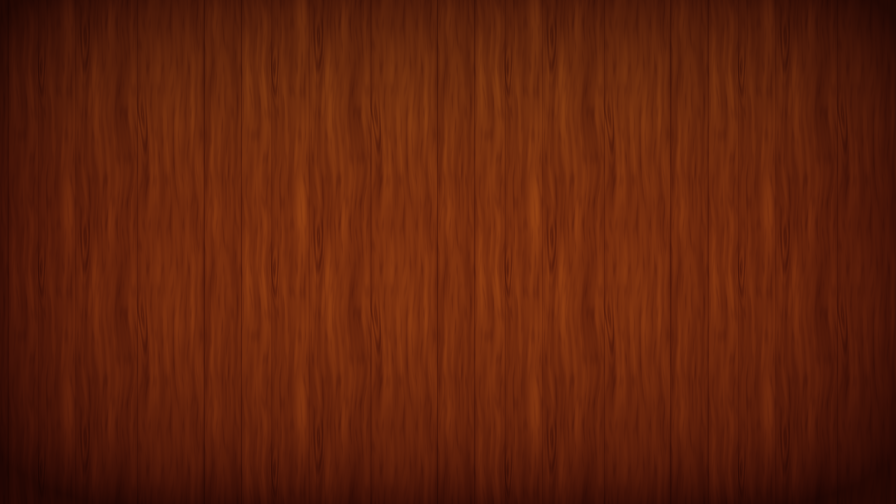
Write a Shadertoy shader that draws this texture.

```glsl
const vec2 REPEATS = vec2(3.84, 2.51);   // tiles across and down
const vec2 TILE_ORIGIN = vec2(0.875, 0.78);
const vec3 WOOD_COLOR = vec3(0.49, 0.194, 0.058);
const vec3 TONE_CURVE = vec3(1.0, 1.6, 1.3);  // shadows turn redder
const vec3 TOP_TINT = vec3(0.96, 1.09, 1.08);
const float WARP = 0.022;
const float GRAIN_DEPTH = 0.20;
const float PORE_DEPTH = 0.10;
const float BAND_DEPTH = 0.22;
const float PLANK_DEPTH = 0.10;
const float FIGURE_DEPTH = 0.20;
const float FIGURE_RINGS = 15.0;
const float SEAM_WIDTH = 0.005;
const float MIN_GLOW = 0.30;
const int PLANKS = 5;
const float SEAM_X[PLANKS] = float[](0.0, 0.16, 0.29, 0.45, 0.715);
const float SEAM_DEPTH[PLANKS] = float[](0.26, 0.22, 0.15, 0.13, 0.18);
const int FIGURES = 3;
// Centre x, centre y, half width, half height within a tile
const vec4 FIGURE[FIGURES] = vec4[](
    vec4(0.480, 0.55, 0.034, 0.30),
    vec4(0.310, 0.40, 0.026, 0.25),
    vec4(0.740, 0.16, 0.032, 0.32));

float hash(vec2 p) {
    vec3 q = fract(vec3(p.xyx) * 0.1031);
    q += dot(q, q.yzx + 33.33);
    return fract((q.x + q.y) * q.z);
}

float cornerSlope(vec2 cell, vec2 offset, vec2 period) {
    float angle = 6.2832 * hash(mod(cell, period) + period);
    return dot(vec2(cos(angle), sin(angle)), offset);
}

// Gradient noise that repeats once per tile
float tileNoise(vec2 p, vec2 period) {
    p *= period;
    vec2 i = floor(p), f = p - i;
    vec2 u = f * f * f * (f * (f * 6.0 - 15.0) + 10.0);
    vec2 e = vec2(0.0, 1.0);
    float low = mix(cornerSlope(i, f, period),
                    cornerSlope(i + e.yx, f - e.yx, period), u.x);
    float high = mix(cornerSlope(i + e, f - e, period),
                     cornerSlope(i + e.yy, f - e.yy, period), u.x);
    return mix(low, high, u.y);
}

// Nested pointed arches, open towards the top
float archFigures(vec2 p) {
    float sum = 0.0;
    for (int i = 0; i < FIGURES; i++) {
        vec2 q = (fract(p - FIGURE[i].xy + 0.5) - 0.5) / FIGURE[i].zw;
        q.x *= 1.0 - 0.35 * clamp(q.y, -1.0, 1.0);
        float r = length(q);
        float mask = (1.0 - smoothstep(0.45, 1.1, r)) * (1.0 - smoothstep(-0.1, 0.7, q.y));
        sum += mask * (0.5 + 0.5 * sin(r * FIGURE_RINGS));
    }
    return sum;
}

// Brightness factor of plank tones and the dark joints between them
float planks(float x, float pixel) {
    float tone = 1.0, joint = 1.0;
    float width = max(SEAM_WIDTH, pixel);
    for (int i = 0; i < PLANKS; i++) {
        if (x >= SEAM_X[i]) tone = 1.0 + PLANK_DEPTH * (hash(vec2(i, 7)) - 0.5);
        float d = abs(fract(x - SEAM_X[i] + 0.5) - 0.5);
        float line = 1.0 - smoothstep(0.25 * width, width, d);
        float shade = 0.45 * exp(-d * 60.0);
        joint *= 1.0 - SEAM_DEPTH[i] * max(line, shade);
    }
    return tone * joint;
}

float woodTone(vec2 tile, float pixel) {
    vec2 p = tile;
    p.x += WARP * tileNoise(tile, vec2(5.0, 3.0));
    float bands = tileNoise(p, vec2(13.0, 1.0)) + 0.5 * tileNoise(p, vec2(23.0, 2.0));
    float grain = 0.7 * tileNoise(p, vec2(41.0, 2.0)) + 0.7 * tileNoise(p, vec2(67.0, 4.0));
    float pores = smoothstep(0.0, 0.6, tileNoise(p, vec2(83.0, 9.0)));
    float tone = 1.0 + BAND_DEPTH * bands + GRAIN_DEPTH * grain;
    tone -= PORE_DEPTH * pores + FIGURE_DEPTH * archFigures(p);
    return tone * planks(fract(tile.x), pixel);
}

// Broad glow that falls off towards the borders
float glow(vec2 uv) {
    vec2 d = 2.0 * uv - vec2(1.0, 1.06);
    vec2 s = d * d;
    vec2 edge = s * s * s;
    float light = 0.98 - 0.20 * dot(s, vec2(1.0)) - 0.25 * edge.x - 0.20 * edge.y;
    return max(light, MIN_GLOW);
}

void mainImage(out vec4 fragColor, in vec2 fragCoord) {
    vec2 uv = fragCoord / iResolution.xy;
    vec2 tile = uv * REPEATS - TILE_ORIGIN;
    float tone = max(woodTone(tile, REPEATS.x / iResolution.x) * glow(uv), 0.0);
    vec3 color = WOOD_COLOR * pow(vec3(tone), TONE_CURVE);
    color *= mix(vec3(1.0), TOP_TINT, smoothstep(0.5, 1.0, uv.y));
    fragColor = vec4(color, 1.0);
}
```
